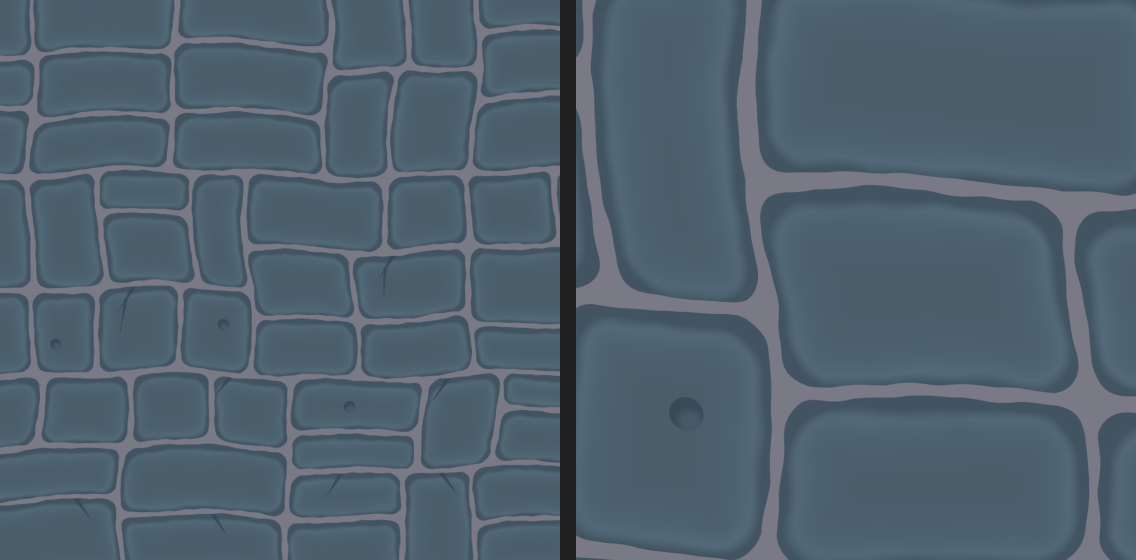
Left, the full canvas; right, a detail of the centre.
A Shadertoy shader for this texture:

```glsl
// Painted stone wall: three courses are split again and again into blocks.
// Each block is a rippled rounded box with a dark rim and a glowing bevel;
// pale mortar fills the gaps, and a few blocks carry cracks or pits.

const vec3 MORTAR = vec3(0.478, 0.474, 0.525);
const vec3 STONE  = vec3(0.288, 0.366, 0.414);
const vec3 BEVEL  = vec3(0.345, 0.438, 0.498);
const vec3 RIM    = vec3(0.258, 0.328, 0.382);
const vec3 CREVICE = vec3(0.205, 0.270, 0.325);

const float COURSE_HEIGHT = 0.36;

float hash(float n, float salt) {
    vec2 v = fract(vec2(n, salt) * vec2(0.1031, 0.2973) + 0.137);
    v += dot(v, v.yx + 33.33);
    return fract((v.x + v.y) * v.x * 7.31);
}

// Slow bend that leans the joints.
vec2 bend(vec2 p) {
    return 0.007 * sin(p.yx * vec2(11.0, 9.0) + vec2(0.6, 2.1))
         + 0.004 * sin(p.yx * 23.0 + p * 7.0 + vec2(4.0, 1.3));
}

// Layered sines for hand-cut edges, roughly -1 to 1.
float ripple(vec2 p, float phase) {
    float broad = sin(p.x * 61.0 + phase + 1.5 * sin(p.y * 47.0 + phase));
    float mid = sin(p.y * 83.0 - phase * 1.7 + 1.4 * sin(p.x * 71.0));
    float chips = abs(sin(p.x * 97.0 + p.y * 89.0 + phase * 2.3)) - 0.6;
    float fine = sin(p.x * 190.0 - p.y * 210.0 + phase);
    return 0.36 * broad + 0.34 * mid + 0.3 * chips + 0.12 * fine;
}

float roundedBox(vec2 p, vec2 halfSize, float radius) {
    radius = min(radius, 0.6 * min(halfSize.x, halfSize.y));
    vec2 q = abs(p) - halfSize + radius;
    return length(max(q, 0.0)) + min(max(q.x, q.y), 0.0) - radius;
}

// Splits a course until the block holding p is small enough; returns its id.
float findBlock(vec2 p, out vec2 center, out vec2 halfSize) {
    float course = floor((p.y + 0.03) / COURSE_HEIGHT);
    vec2 lo = vec2(-0.07 - 0.03 * course, course * COURSE_HEIGHT - 0.03);
    vec2 hi = vec2(1.09, lo.y + COURSE_HEIGHT);
    float id = 1.0 + course * 0.37;
    for (int i = 0; i < 9; i++) {
        vec2 size = hi - lo;
        if (size.x * size.y < 0.024 + 0.02 * hash(id, 1.0)) break;
        bool across = size.x > size.y * mix(1.1, 2.1, hash(id, 2.0));
        vec2 cut = mix(lo, hi, mix(0.35, 0.65, hash(id, 3.0)));
        bool upper = across ? p.x > cut.x : p.y > cut.y;
        if (across) { if (upper) lo.x = cut.x; else hi.x = cut.x; }
        else        { if (upper) lo.y = cut.y; else hi.y = cut.y; }
        id = id * 2.0 + (upper ? 1.0 : 0.0);
    }
    center = 0.5 * (lo + hi);
    halfSize = 0.5 * (hi - lo);
    return id;
}

// Line from a to b that narrows to a point.
float crackMask(vec2 p, vec2 a, vec2 b, float width, float blur) {
    vec2 along = b - a;
    float t = clamp(dot(p - a, along) / dot(along, along), 0.0, 1.0);
    float d = length(p - a - along * t) - width * (1.0 - t);
    return 1.0 - smoothstep(-blur, blur, d);
}

// Shaded crescent of a round hole.
float pitMask(vec2 p, float radius, float blur) {
    float hole = 1.0 - smoothstep(-blur, blur, length(p) - radius);
    float light = smoothstep(-radius * 0.5, radius * 0.3, length(p - radius * vec2(0.25, -0.5)) - radius * 0.8);
    return hole * mix(0.2, 1.0, light);
}

// Crack or pit on some blocks, in block coordinates.
float damage(vec2 p, vec2 halfSize, float id, float blur) {
    float kind = hash(id, 5.0);
    float lean = hash(id, 6.0) - 0.5;
    if (kind < 0.22) {
        vec2 start = vec2(lean * halfSize.x, halfSize.y);
        vec2 knee = start + vec2(0.03 * sign(lean), -0.045);
        vec2 tip = knee + vec2(0.004, -0.04);
        float crack = crackMask(p, start, knee, 0.0045, blur);
        if (kind < 0.12) {
            vec2 fork = mix(start, knee, 0.6);
            crack = max(crack, crackMask(p, fork, tip, 0.003, blur));
        }
        return 0.8 * crack;
    }
    if (kind > 0.92) return 0.8 * pitMask(p - halfSize * lean, 0.010, blur);
    return 0.0;
}

void mainImage(out vec4 fragColor, in vec2 fragCoord) {
    vec2 p = fragCoord / iResolution.y;
    float blur = 0.8 / iResolution.y;
    vec2 bent = p + bend(p);

    vec2 center, halfSize;
    float id = findBlock(bent, center, halfSize);
    vec2 local = bent - center;
    float phase = 6.283 * hash(id, 4.0);

    // Outline of the block, and its raised face set slightly lower.
    float gap = mix(0.0035, 0.0055, hash(id, 7.0));
    float outline = roundedBox(local, halfSize - gap, 0.019) + 0.0024 * ripple(p, phase);
    float face = roundedBox(local + vec2(0.0, 0.003), halfSize - gap - 0.0065, 0.024)
               + 0.0028 * ripple(p * 0.8, phase + 2.0);

    // Bevel glow fades toward the middle; the rim lies outside the face.
    float glow = exp(min(face, 0.0) / 0.012) * mix(0.65, 1.0, 0.5 + 0.5 * ripple(p * 0.4, phase));
    vec3 color = mix(STONE, BEVEL, glow);
    color = mix(color, RIM, smoothstep(-0.005, 0.004, face));
    color = mix(color, CREVICE, damage(local, halfSize, id, blur));
    color = mix(color, MORTAR, smoothstep(-blur, blur, outline));
    fragColor = vec4(color, 1.0);
}
```
